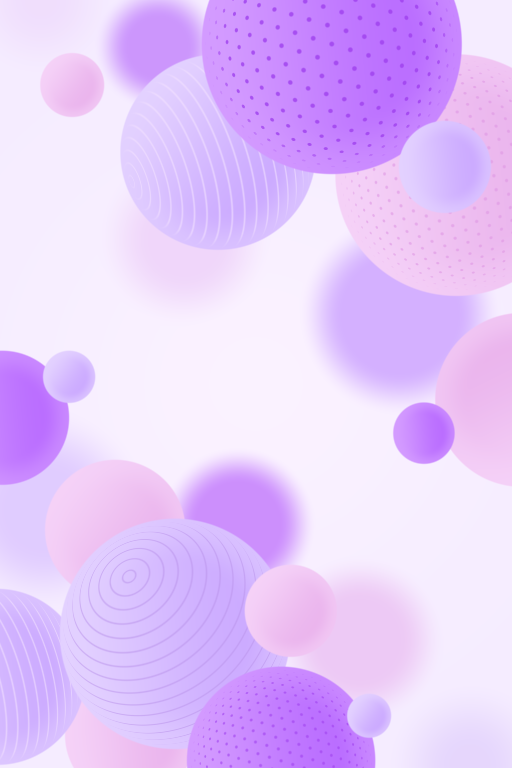
A Shadertoy shader for this background:

```glsl
// Soft lilac and pink spheres floating around a pale, empty centre.
// Blurred discs make the far layer; crisp shaded balls lie over them, some
// inked with dots or latitude rings that follow the curve of the sphere.

const vec3 LILAC_LIT = vec3(0.89, 0.82, 1.0);
const vec3 LILAC_DEEP = vec3(0.80, 0.67, 1.0);
const vec3 PURPLE_LIT = vec3(0.83, 0.61, 1.0);
const vec3 PURPLE_DEEP = vec3(0.73, 0.43, 1.0);
const vec3 PINK_LIT = vec3(0.96, 0.82, 0.97);
const vec3 PINK_DEEP = vec3(0.92, 0.71, 0.93);
const vec3 DOT_INK = vec3(0.62, 0.25, 0.93);
const vec3 ROSE_INK = vec3(0.87, 0.59, 0.89);
const vec3 RING_INK = vec3(0.73, 0.58, 0.92);
const vec3 PALE_INK = vec3(0.95, 0.88, 1.0);
const vec4 NO_INK = vec4(0.0);

// Out-of-focus disc
vec3 haze(vec3 under, vec2 p, vec2 centre, float radius, float blur, vec3 tint) {
    float d = length(p - centre);
    return mix(under, tint, 1.0 - smoothstep(radius - blur, radius + blur, d));
}

// Distance to the nearest point of a rectangular lattice
float latticeDistance(vec2 p, vec2 cell) {
    return length(p - cell * floor(p / cell + 0.5));
}

// Staggered dots wrapped on a unit sphere; q is the position on its disc
float dots(vec2 q, float angle, float spacing, float size, float soft) {
    float len = min(length(q), 0.999);
    vec2 s = q * asin(len) / max(len, 0.001);
    float c = cos(angle), k = sin(angle);
    s = mat2(c, k, -k, c) * s;
    vec2 cell = spacing * vec2(1.0, 1.732);
    float d = min(latticeDistance(s, cell), latticeDistance(s + 0.5 * cell, cell));
    float fade = 1.0 - smoothstep(0.8, 0.99, len);
    return fade * (1.0 - smoothstep(size - soft, size + soft, d));
}

// Evenly spaced latitude rings about an axis of the unit sphere
float rings(vec2 q, vec3 axis, float spacing, float width, float soft) {
    vec3 normal = vec3(q, sqrt(max(1.0 - dot(q, q), 0.0)));
    float latitude = acos(clamp(dot(normal, normalize(axis)), -1.0, 1.0));
    float d = abs(fract(latitude / spacing) - 0.5) * spacing;
    float fade = 1.0 - smoothstep(0.85, 1.0, length(q));
    return fade * (1.0 - smoothstep(width - soft, width + soft, d));
}

// Crisp ball lit from one side, with a pale rim and an ink layer on top
vec3 ball(vec3 under, vec2 p, vec2 centre, float radius, vec3 lit, vec3 deep,
          vec2 lightDir, vec4 ink, float pixel) {
    vec2 q = (p - centre) / radius;
    float len = length(q);
    float light = smoothstep(-0.7, 1.1, dot(q, normalize(lightDir)));
    vec3 tint = mix(deep, lit, light);
    tint = mix(tint, lit, 0.55 * smoothstep(0.6, 1.0, len));
    tint = mix(tint, ink.rgb, ink.a);
    float soft = pixel / radius;
    return mix(under, tint, 1.0 - smoothstep(1.0 - soft, 1.0 + soft, len));
}

void mainImage(out vec4 fragColor, in vec2 fragCoord) {
    // The canvas is 1 wide and 1.5 high
    vec2 p = fragCoord / iResolution.xy * vec2(1.0, 1.5);
    float px = 1.0 / iResolution.x;
    vec2 upLeft = vec2(-1.0, 0.7);
    vec2 left = vec2(-1.0, -0.1);

    // Backdrop with a faint warm centre
    float middle = exp(-5.0 * dot(p - vec2(0.5, 0.75), p - vec2(0.5, 0.75)));
    vec3 col = mix(vec3(0.96, 0.925, 1.0), vec3(0.982, 0.948, 1.0), middle);

    // Far, blurred layer
    col = haze(col, p, vec2(0.08, 1.5), 0.09, 0.07, vec3(0.94, 0.87, 0.99));
    col = haze(col, p, vec2(0.309, 1.408), 0.092, 0.035, vec3(0.80, 0.59, 0.99));
    col = haze(col, p, vec2(0.361, 1.031), 0.120, 0.055, vec3(0.94, 0.84, 0.98));
    col = haze(col, p, vec2(0.781, 0.885), 0.155, 0.045, vec3(0.83, 0.69, 1.0));
    col = haze(col, p, vec2(0.088, 0.504), 0.140, 0.065, vec3(0.88, 0.80, 1.0));
    col = haze(col, p, vec2(0.465, 0.475), 0.117, 0.037, vec3(0.80, 0.56, 0.99));
    col = haze(col, p, vec2(0.703, 0.250), 0.123, 0.045, vec3(0.93, 0.79, 0.96));
    col = haze(col, p, vec2(0.918, 0.006), 0.100, 0.070, vec3(0.90, 0.84, 0.99));

    // Upper cluster
    vec2 c = vec2(0.426, 1.203);
    float r = 0.191;
    float mask = rings((p - c) / r, vec3(-0.88, -0.30, 0.35), 0.13, 0.009, px / r);
    col = ball(col, p, c, r, LILAC_LIT, LILAC_DEEP, upLeft, vec4(PALE_INK, 0.6 * mask), px);
    c = vec2(0.891, 1.158);
    r = 0.236;
    mask = dots((p - c) / r, 0.35, 0.12, 0.014, px / r);
    col = ball(col, p, c, r, PINK_LIT, PINK_DEEP, left, vec4(ROSE_INK, 0.6 * mask), px);
    c = vec2(0.648, 1.414);
    r = 0.254;
    mask = dots((p - c) / r, 0.3, 0.15, 0.018, px / r);
    col = ball(col, p, c, r, PURPLE_LIT, PURPLE_DEEP, left, vec4(DOT_INK, 0.8 * mask), px);
    col = ball(col, p, vec2(0.869, 1.174), 0.090, LILAC_LIT, LILAC_DEEP, left, NO_INK, px);
    col = ball(col, p, vec2(0.141, 1.334), 0.0625, PINK_LIT, PINK_DEEP, upLeft, NO_INK, px);

    // Balls at the sides
    col = ball(col, p, vec2(1.02, 0.719), 0.170, PINK_LIT, PINK_DEEP, vec2(0.5, -1.0), NO_INK, px);
    col = ball(col, p, vec2(0.828, 0.654), 0.060, PURPLE_LIT, PURPLE_DEEP, left, NO_INK, px);
    col = ball(col, p, vec2(0.004, 0.684), 0.131, PURPLE_LIT, PURPLE_DEEP, left, NO_INK, px);
    col = ball(col, p, vec2(0.135, 0.764), 0.051, LILAC_LIT, LILAC_DEEP, upLeft, NO_INK, px);

    // Lower cluster
    col = ball(col, p, vec2(0.225, 0.465), 0.137, PINK_LIT, PINK_DEEP, upLeft, NO_INK, px);
    col = ball(col, p, vec2(0.254, 0.064), 0.127, PINK_LIT, PINK_DEEP, left, NO_INK, px);
    c = vec2(-0.006, 0.178);
    r = 0.172;
    mask = rings((p - c) / r, vec3(-0.90, -0.25, 0.35), 0.13, 0.009, px / r);
    col = ball(col, p, c, r, LILAC_LIT, LILAC_DEEP, left, vec4(PALE_INK, 0.6 * mask), px);
    c = vec2(0.342, 0.262);
    r = 0.225;
    mask = rings((p - c) / r, vec3(-0.40, 0.50, 0.77), 0.125, 0.007, px / r);
    col = ball(col, p, c, r, LILAC_LIT, LILAC_DEEP, left, vec4(RING_INK, 0.55 * mask), px);
    c = vec2(0.549, 0.014);
    r = 0.184;
    mask = dots((p - c) / r, 0.3, 0.13, 0.016, px / r);
    col = ball(col, p, c, r, PURPLE_LIT, PURPLE_DEEP, left, vec4(DOT_INK, 0.6 * mask), px);
    col = ball(col, p, vec2(0.568, 0.307), 0.090, PINK_LIT, PINK_DEEP, upLeft, NO_INK, px);
    col = ball(col, p, vec2(0.721, 0.102), 0.043, LILAC_LIT, LILAC_DEEP, upLeft, NO_INK, px);

    fragColor = vec4(col, 1.0);
}
```
